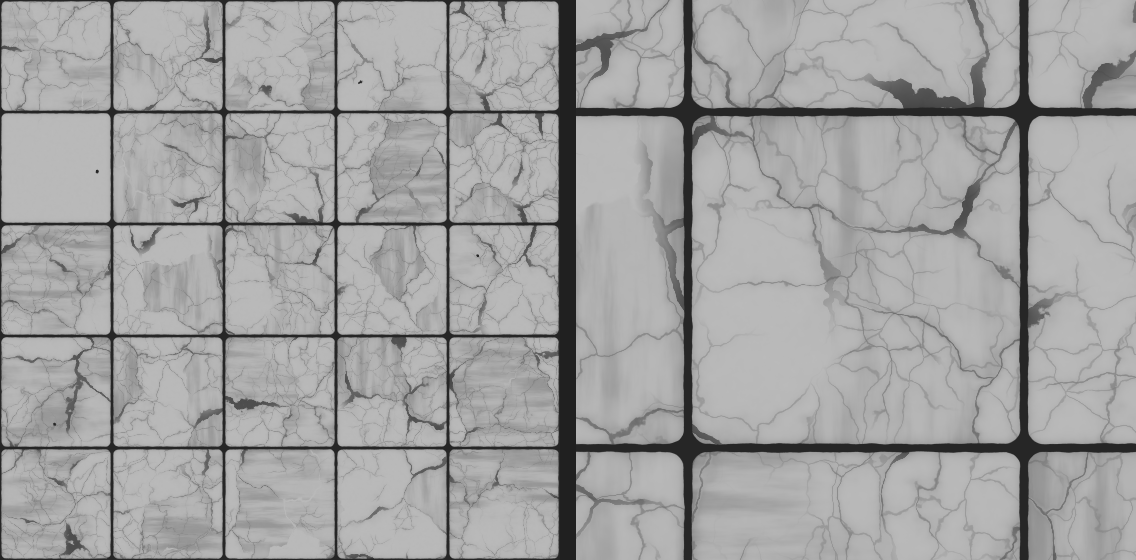
Left: the whole. Right: its middle third, enlarged.
This texture is drawn by a WebGL 2 fragment shader. Its source:

```glsl
#version 300 es
precision highp float;

uniform vec2 u_resolution;
out vec4 outColor;

const float TILES = 5.0;           // repeats across and down
const float GROUT_HALF = 0.0125;   // lengths below are in tile widths
const float CORNER_RADIUS = 0.045;
const float EDGE_WOBBLE = 0.008;
const float CLEAN_SHARE = 0.06;    // share of tiles with hardly any veins
const float STAIN_SHARE = 0.5;     // share of vein cells that are streaked
const float PIT_SHARE = 0.14;      // share of tiles with a small dark pit
const vec3 STONE = vec3(0.725);
const vec3 STAIN = vec3(0.57);
const vec3 HALO = vec3(0.47);
const vec3 VEIN = vec3(0.27);
const vec3 GROUT = vec3(0.15);

float hash(vec2 p) {
    vec3 q = fract(vec3(p.xyx) * 0.1031);
    q += dot(q, q.yzx + 33.33);
    return fract((q.x + q.y) * q.z);
}

vec2 hash2(vec2 p) {
    return vec2(hash(p), hash(p + 71.7));
}

float noise(vec2 p) {
    vec2 i = floor(p), f = fract(p);
    f = f * f * (3.0 - 2.0 * f);
    return mix(mix(hash(i), hash(i + vec2(1, 0)), f.x),
               mix(hash(i + vec2(0, 1)), hash(i + 1.0), f.x), f.y);
}

float fbm(vec2 p) {
    float sum = 0.0, amp = 0.5;
    for (int i = 0; i < 5; i++) {
        sum += amp * noise(p);
        p = mat2(1.6, 1.2, -1.2, 1.6) * p + 9.3;
        amp *= 0.5;
    }
    return sum;
}

// Distance to the nearest Voronoi edge, and a random value for the cell
vec2 cracks(vec2 p) {
    vec2 base = floor(p), nearest = vec2(0), cell = vec2(0);
    float best = 9.0, edge = 9.0;
    for (int k = 0; k < 9; k++) {
        vec2 c = base + vec2(k % 3, k / 3) - 1.0;
        vec2 r = c + hash2(c) - p;
        if (dot(r, r) < best) { best = dot(r, r); nearest = r; cell = c; }
    }
    for (int k = 0; k < 25; k++) {
        vec2 c = cell + vec2(k % 5, k / 5) - 2.0;
        vec2 r = c + hash2(c) - p, d = r - nearest;
        if (dot(d, d) > 1e-5) edge = min(edge, dot(0.5 * (r + nearest), normalize(d)));
    }
    return vec2(edge, hash(cell + 5.5));
}

vec2 warp(vec2 p, float scale) {
    return vec2(fbm(p * scale), fbm(p * scale + 37.1)) - 0.5;
}

// Soft line of the given half width
float line(float d, float halfWidth, float px) {
    return 1.0 - smoothstep(halfWidth - px, halfWidth + px, d);
}

vec3 marble(vec2 q, vec2 id, float px) {
    float activity = hash(id + 3.7);
    float amount = activity < CLEAN_SHARE ? -0.5 : mix(-0.12, 0.2, activity);
    vec2 p = q + 20.0 * hash2(id + 11.3);
    vec2 bent = p + 0.36 * warp(p, 2.5) + 0.07 * warp(p, 13.0);

    // Streaked stains fill some cells between the main veins
    vec2 main = cracks(bent * 1.75) / vec2(1.75, 1.0);
    bool upright = hash(id + 8.1) > 0.6;
    float streak = fbm(p * (upright ? vec2(16.0, 2.5) : vec2(2.5, 16.0)));
    float stained = step(1.0 - STAIN_SHARE, main.y) * step(CLEAN_SHARE, activity);
    float patchy = smoothstep(0.2, 0.65, fbm(p * 2.2 + 4.0));
    float stain = stained * smoothstep(0.0, 0.015, main.x)
                * patchy * (0.12 + 0.75 * smoothstep(0.3, 0.75, streak));
    vec3 color = mix(STONE, STAIN, stain);
    color += 0.012 * (fbm(p * 45.0) - 0.5);

    // Faint hairlines in two sizes
    for (int i = 0; i < 2; i++) {
        float scale = 3.4 + 3.2 * float(i);
        float d = cracks(bent * scale + 40.0).x / scale;
        float fade = smoothstep(0.42, 0.7, noise(p * 4.0 + 13.0 * float(i)) + amount);
        float hair = 0.55 * line(d, 0.003, px) + 0.22 * exp(-d / 0.014);
        color = mix(color, HALO, hair * fade * (0.9 - 0.3 * float(i)));
    }

    // Main veins swell into dark knots and fade out elsewhere
    float seen = smoothstep(0.25, 0.6, noise(p * 2.6 + 23.0) + amount);
    float knot = smoothstep(0.5, 0.9, noise(p * 5.0 + 51.0));
    float rough = 0.5 + fbm(p * 28.0);
    float halo = 0.45 * exp(-main.x / (0.014 + 0.025 * knot)) * rough;
    color = mix(color, HALO, halo * seen);
    float core = line(main.x, (0.0035 + 0.018 * knot) * rough, px);
    return mix(color, VEIN, core * seen * mix(0.45, 0.9, knot));
}

void main() {
    vec2 grid = gl_FragCoord.xy / u_resolution * TILES;
    vec2 id = floor(grid), q = fract(grid);
    float px = 0.7 * TILES / min(u_resolution.x, u_resolution.y);
    vec3 color = marble(q, id, px);

    // Rare ragged pit
    vec2 pit = 0.08 + 0.84 * hash2(id + 29.0);
    float pitDist = length(q - pit) + 0.03 * (fbm(grid * 40.0) - 0.5);
    color = mix(color, GROUT, line(pitDist, 0.014, px) * step(1.0 - PIT_SHARE, hash(id + 61.0)));

    // Rounded tile outline with worn edges, then grout
    vec2 b = abs(q - 0.5) - (0.5 - GROUT_HALF - CORNER_RADIUS);
    float outline = length(max(b, 0.0)) + min(max(b.x, b.y), 0.0) - CORNER_RADIUS;
    outline += EDGE_WOBBLE * (fbm(grid * 22.0) - 0.5);
    color *= 1.0 - 0.12 * exp(min(outline, 0.0) / 0.012);
    color = mix(color, GROUT, smoothstep(-px, px, outline));
    outColor = vec4(color, 1.0);
}
```
